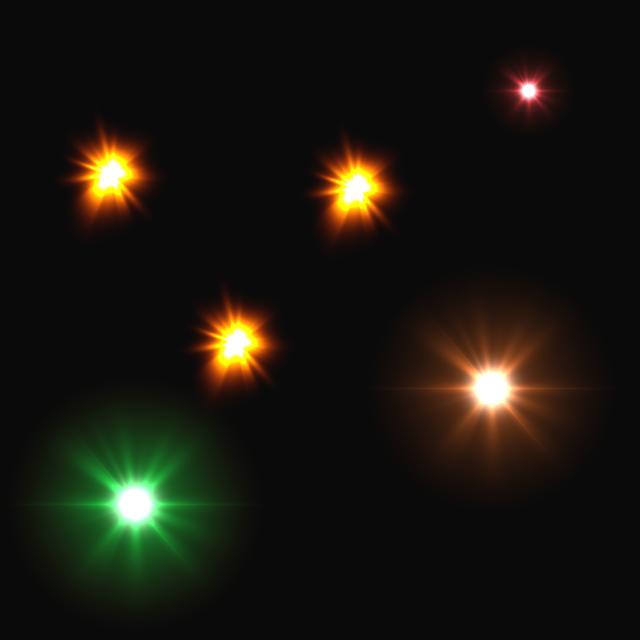
Write a WebGL 1 fragment shader that draws this background.

```glsl
precision highp float;
// Glowing stars on a near-black sky: three ragged fire bursts and three lens flares.
// Each is a radial falloff shaped by angular lobes and ring noise, then added as light.
// Fire bursts map their heat to a red-yellow-white ramp; flares tint a white core.

uniform vec2 u_resolution;

const float TAU = 6.2831853;
const vec3 SKY = vec3(0.039);
const vec3 GREEN = vec3(0.04, 0.80, 0.22);
const vec3 AMBER = vec3(0.86, 0.40, 0.13);
const vec3 CRIMSON = vec3(0.95, 0.20, 0.25);
const vec3 RIM = vec3(0.038, 0.010, 0.0);

float hash(float n) {
  return fract(sin(n * 127.1) * 43758.5453);
}

// Smooth noise around a full turn, seamless over a whole number of cells.
float ringNoise(float angle, float cells, float seed) {
  float x = fract(angle / TAU) * cells;
  float i = floor(x);
  float f = fract(x);
  float a = hash(mod(i, cells) + seed);
  float b = hash(mod(i + 1.0, cells) + seed);
  return mix(a, b, f * f * (3.0 - 2.0 * f));
}

// Angular bump around one direction, narrower as sharpness grows.
float lobe(float angle, float direction, float sharpness) {
  return exp(sharpness * (cos(angle - direction) - 1.0));
}

float angleOf(vec2 p) {
  return atan(p.y, p.x + 0.000001);
}

// Red, yellow and white stages of increasing heat.
vec3 fireRamp(float heat) {
  float yellow = heat * (0.12 + 0.36 * heat);
  return clamp(vec3(heat, yellow, smoothstep(1.7, 2.7, heat)), 0.0, 1.0);
}

vec3 fireBurst(vec2 p) {
  float r = length(p);
  float a = angleOf(p);
  // Long tongues of flame, with a broad dim one hanging below.
  float spikes = lobe(a, 1.80, 180.0) + 0.7 * lobe(a, -0.03, 100.0)
    + 0.8 * lobe(a, -0.86, 160.0) + 0.6 * lobe(a, 3.25, 100.0)
    + 0.4 * lobe(a, 0.93, 40.0) + 0.5 * lobe(a, 2.36, 120.0);
  float plume = lobe(a, -1.85, 7.0);
  float streaks = ringNoise(a, 38.0, 3.0);
  float ragged = ringNoise(a, 19.0, 21.0);
  float reach = 0.078 + 0.026 * ragged + 0.030 * spikes + 0.042 * plume;
  float spread = 0.0185 + 0.009 * streaks * streaks + 0.0055 * spikes + 0.005 * plume;
  // Lumpy core, drawn out along the rising diagonal.
  float lump = 0.003 * sin(2.0 * a - 0.1) + 0.0025 * sin(5.0 * a + 1.0);
  float coreR = r - lump * smoothstep(0.0, 0.012, r);
  float heat = exp(1.68 - coreR / spread);
  heat *= 1.0 - smoothstep(0.35 * reach, reach, r);
  return fireRamp(heat);
}

// Ray strength by direction for the flares.
float flareRays(float a) {
  float main = lobe(a, 2.42, 70.0) + 0.8 * lobe(a, -0.82, 120.0)
    + 0.7 * lobe(a, 0.82, 70.0) + 0.6 * lobe(a, 1.12, 130.0)
    + 0.7 * lobe(a, -1.55, 90.0) + 0.6 * lobe(a, 0.0, 130.0)
    + 0.6 * lobe(a, 3.14, 130.0) + 0.5 * lobe(a, -2.25, 100.0)
    + 0.4 * lobe(a, -0.40, 100.0) + 0.4 * lobe(a, 1.75, 100.0);
  float glints = lobe(a, 2.28, 4000.0) + lobe(a, -0.86, 4000.0);
  float fine = ringNoise(a, 40.0, 7.0);
  return main + 0.3 * glints + 0.4 * fine * fine;
}

vec3 flare(vec2 p, float radius, vec3 tint, float gain, float falloff) {
  vec2 s = p / radius;
  float q = length(s);
  float fade = max(1.0 - q, 0.0);
  float halo = gain * pow(fade, falloff);
  float rays = 1.25 * flareRays(angleOf(s)) * exp(-3.2 * q) * fade;
  float streak = 0.18 * exp(-abs(s.y) / 0.009) * max(1.0 - abs(s.x) / 1.05, 0.0);
  float core = 1.6 * exp(-q * q / 0.0200);
  vec3 rim = RIM * (1.0 - smoothstep(0.65, 1.05, q));
  return tint * (halo + rays + streak) + vec3(core) + rim;
}

void main() {
  vec2 uv = gl_FragCoord.xy / u_resolution.y;
  vec3 color = SKY;

  color += fireBurst(uv - vec2(0.174, 0.728));
  color += fireBurst(uv - vec2(0.557, 0.706));
  color += fireBurst(uv - vec2(0.370, 0.464));

  color += flare(uv - vec2(0.211, 0.212), 0.205, GREEN, 0.72, 1.8);
  color += flare(uv - vec2(0.768, 0.393), 0.200, AMBER, 0.68, 2.3);
  color += flare(uv - vec2(0.826, 0.858), 0.076, CRIMSON, 1.0, 3.6);

  gl_FragColor = vec4(clamp(color, 0.0, 1.0), 1.0);
}
```
